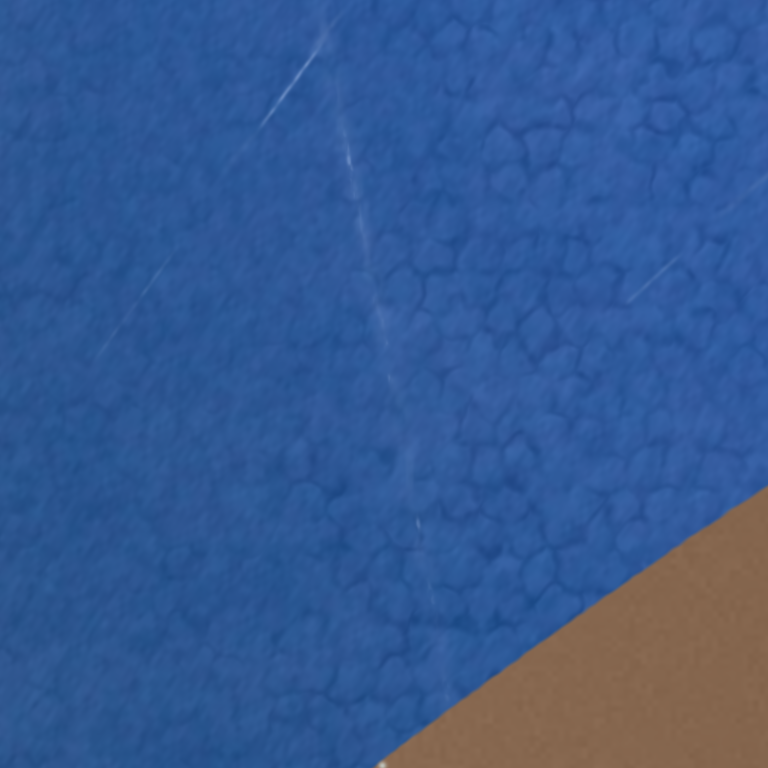
This texture is drawn by a three.js fragment shader. Its source:

```glsl
// Blue embossed cloth with a worn crease and pale scratches, above a tan corner.
// Staggered, jittered cells lit from one side shape the weave under slanted grain;
// segment distances place the scratches and a slanted line cuts out the corner.
varying vec2 vUv;

const vec3 BLUE_LEFT = vec3(0.163, 0.328, 0.548);
const vec3 BLUE_RIGHT = vec3(0.190, 0.357, 0.632);
const vec3 TAN = vec3(0.525, 0.402, 0.308);
const vec3 WEAR = vec3(0.50, 0.62, 0.82);
const vec2 EDGE_START = vec2(0.495, 0.008);
const float EDGE_SLOPE = 0.713;
const float EDGE_BOW = 0.10;
const float EDGE_SOFT = 0.0032;
const vec2 CELL_SIZE = vec2(0.054, 0.043);
const float CELL_JITTER = 0.5;
const float WEAVE_ANGLE = 1.0;
const float SEAM_DEPTH = 0.045;
const float DOME_LIGHT = 0.022;
const float GRAIN = 0.050;
const float FINE_GRAIN = 0.034;
const float TAN_GRAIN = 0.040;

float hash(vec2 p) {
  vec3 q = fract(vec3(p.xyx) * 0.1031);
  q += dot(q, q.yzx + 33.33);
  return fract((q.x + q.y) * q.z);
}

float noise(vec2 p) {
  vec2 i = floor(p), f = fract(p);
  f = f * f * (3.0 - 2.0 * f);
  return mix(mix(hash(i), hash(i + vec2(1.0, 0.0)), f.x),
             mix(hash(i + vec2(0.0, 1.0)), hash(i + 1.0), f.x), f.y);
}

// Noise around zero.
float ripple(vec2 p) {
  return noise(p) - 0.5;
}

vec2 turn(vec2 p, float a) {
  return vec2(cos(a) * p.x + sin(a) * p.y, cos(a) * p.y - sin(a) * p.x);
}

// Gaussian bump along one axis.
float bump(float x, float centre, float width) {
  float d = (x - centre) / width;
  return exp(-d * d);
}

// Staggered cells: x is the soft seam, y the side light on the dome.
vec2 weave(vec2 p) {
  vec2 q = p / CELL_SIZE;
  q += 0.35 * vec2(ripple(p * 48.0), ripple(p * 48.0 + 40.0));
  vec2 base = floor(q), nearest = vec2(0.0);
  float d1 = 9.0, d2 = 9.0;
  for (int j = -1; j <= 1; j++) {
    for (int i = -2; i <= 2; i++) {
      vec2 cell = base + vec2(float(i), float(j));
      vec2 spot = cell + 0.5 + CELL_JITTER * (vec2(hash(cell), hash(cell + 61.0)) - 0.5);
      spot.x += 0.5 * mod(cell.y, 2.0);
      vec2 away = q - spot;
      float d = length(away);
      if (d < d1) { d2 = d1; d1 = d; nearest = away; }
      else { d2 = min(d2, d); }
    }
  }
  float seam = 1.0 - smoothstep(0.0, 0.40, d2 - d1);
  return vec2(seam, dot(nearest, vec2(0.5, 0.85)) * (1.0 - seam));
}

// Tapered stroke from a to b, broken up by noise.
float scratch(vec2 p, vec2 a, vec2 b, float width) {
  vec2 ab = b - a;
  float t = dot(p - a, ab) / dot(ab, ab);
  float d = length(p - a - ab * clamp(t, 0.0, 1.0));
  float taper = smoothstep(-0.02, 0.2, t) * smoothstep(1.02, 0.75, t);
  return exp(-d * d / (width * width)) * taper * (0.25 + noise(p * 95.0));
}

// Faint broad band with sparse bright flecks running down the cloth.
float crease(vec2 p) {
  float t = 1.0 - p.y;
  float x = p.x - (0.410 + 0.188 * t + 0.03 * t * (1.0 - t));
  x += 0.003 * ripple(vec2(p.y * 45.0, 3.0));
  float worn = bump(p.y, 0.79, 0.030) + 0.6 * bump(p.y, 0.73, 0.035)
             + 0.9 * bump(p.y, 0.595, 0.016) + 0.8 * bump(p.y, 0.552, 0.006)
             + 0.8 * bump(p.y, 0.507, 0.006) + 0.8 * bump(p.y, 0.317, 0.012)
             + 0.3 * bump(p.y, 0.23, 0.04) + 0.4 * bump(p.y, 0.10, 0.015);
  float flecks = smoothstep(0.25, 0.8, noise(vec2(p.x * 200.0, p.y * 110.0)));
  float patches = smoothstep(0.3, 0.8, noise(p * vec2(90.0, 48.0)));
  float band = (0.06 + 0.08 * p.y) * bump(x, 0.0, 0.014) * (0.4 + patches);
  return band + 0.55 * worn * bump(x, 0.0, 0.0034) * (0.2 + 0.8 * flecks);
}

vec3 cloth(vec2 p) {
  vec2 fibre = turn(p, WEAVE_ANGLE);
  vec3 col = mix(BLUE_LEFT, BLUE_RIGHT, smoothstep(-0.1, 1.1, 0.65 * p.x + 0.45 * p.y));
  // Embossed cells fade toward the left and come and go in patches.
  float relief = mix(0.45, 1.0, smoothstep(0.25, 0.65, p.x)) * (0.5 + noise(p * 8.0 + 5.0));
  vec2 cells = weave(fibre);
  float broken = smoothstep(0.1, 0.8, noise(p * 36.0 + 9.0));
  float shade = DOME_LIGHT * cells.y - SEAM_DEPTH * (cells.x * broken - 0.22);
  // Slanted grain at two sizes, over uneven tints.
  shade += 0.6 * GRAIN * ripple(fibre * vec2(34.0, 62.0)) / (0.6 + 0.4 * relief);
  shade = shade * relief + GRAIN * 0.5 * ripple(fibre * vec2(48.0, 80.0) + 30.0);
  shade += FINE_GRAIN * ripple(fibre * vec2(95.0, 150.0));
  col += shade * vec3(0.85, 0.92, 1.05);
  col += 0.028 * ripple(p * 9.0 + 11.0) * vec3(1.0, 0.5, 0.4);
  col += 0.022 * ripple(p * 42.0 + 23.0) * vec3(1.0, -0.3, 0.1);
  // Long and short scratches, then the crease.
  float marks = 0.62 * scratch(p, vec2(0.332, 0.825), vec2(0.425, 0.951), 0.0027);
  marks += 0.20 * scratch(p, vec2(0.400, 0.925), vec2(0.452, 0.992), 0.0040);
  marks += 0.10 * scratch(p, vec2(0.285, 0.770), vec2(0.345, 0.840), 0.0050);
  marks += 0.20 * scratch(p, vec2(0.118, 0.524), vec2(0.235, 0.684), 0.0028);
  marks += 0.28 * scratch(p, vec2(0.808, 0.598), vec2(0.892, 0.674), 0.0030);
  marks += 0.18 * scratch(p, vec2(0.925, 0.709), vec2(1.03, 0.797), 0.0045);
  return mix(col, WEAR, clamp(marks + crease(p), 0.0, 0.8));
}

void main() {
  vec2 p = vUv;
  float run = p.x - EDGE_START.x;
  float edgeY = EDGE_START.y + EDGE_SLOPE * run + EDGE_BOW * run * (0.505 - run);
  float above = (p.y - edgeY) / length(vec2(1.0, EDGE_SLOPE)) + 0.002 * ripple(p * 80.0);
  vec3 board = TAN + TAN_GRAIN * ripple(p * 130.0) * noise(p * 50.0) - 0.025 * (p.x - 0.75);
  vec3 col = mix(board, cloth(p), smoothstep(-EDGE_SOFT, EDGE_SOFT, above));
  // A pale chip on the cut edge.
  col = mix(col, vec3(0.78, 0.82, 0.80), 0.85 * bump(length(p - vec2(0.498, 0.003)), 0.0, 0.005));
  gl_FragColor = vec4(col, 1.0);
}
```
